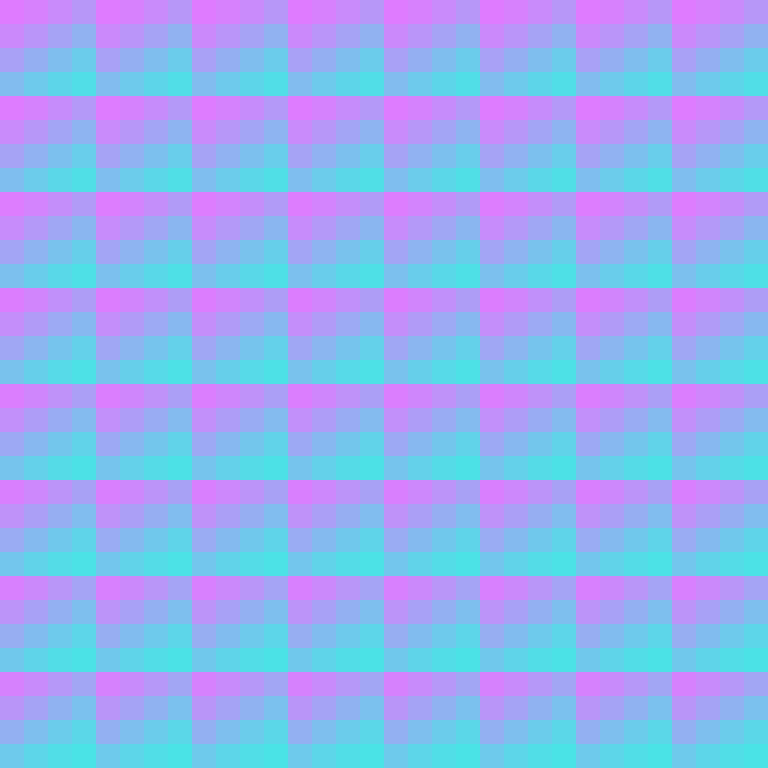
Give the GLSL for this pattern, as a Shadertoy shader.

```glsl
#define TILES 8.0
#define STEPS 4.0
#define RAMP_START 0.06
#define COLUMN_STEP 0.095
#define ROW_STEP 0.175
#define TILE_DRIFT 0.014
#define PINK vec3(0.88, 0.48, 1.0)
#define CYAN vec3(0.29, 0.89, 0.90)
#define SAMPLES 3

// Stepped diagonal ramp in each tile, drifting towards cyan down the canvas
vec3 steppedTile(vec2 uv) {
    vec2 grid = uv * TILES;
    vec2 cell = floor(fract(grid) * STEPS);
    float ramp = RAMP_START
               + dot(cell, vec2(COLUMN_STEP, ROW_STEP))
               + floor(grid.y) * TILE_DRIFT;
    return mix(PINK, CYAN, smoothstep(0.0, 1.0, ramp));
}

void mainImage(out vec4 fragColor, in vec2 fragCoord) {
    vec3 color = vec3(0.0);

    // Average a small sample grid to smooth the cell edges
    for (int j = 0; j < SAMPLES; j++) {
        for (int i = 0; i < SAMPLES; i++) {
            vec2 offset = (vec2(i, j) + 0.5) / float(SAMPLES) - 0.5;
            vec2 uv = (fragCoord + offset) / iResolution.xy;
            color += steppedTile(vec2(uv.x, 1.0 - uv.y));
        }
    }

    fragColor = vec4(color / float(SAMPLES * SAMPLES), 1.0);
}
```
